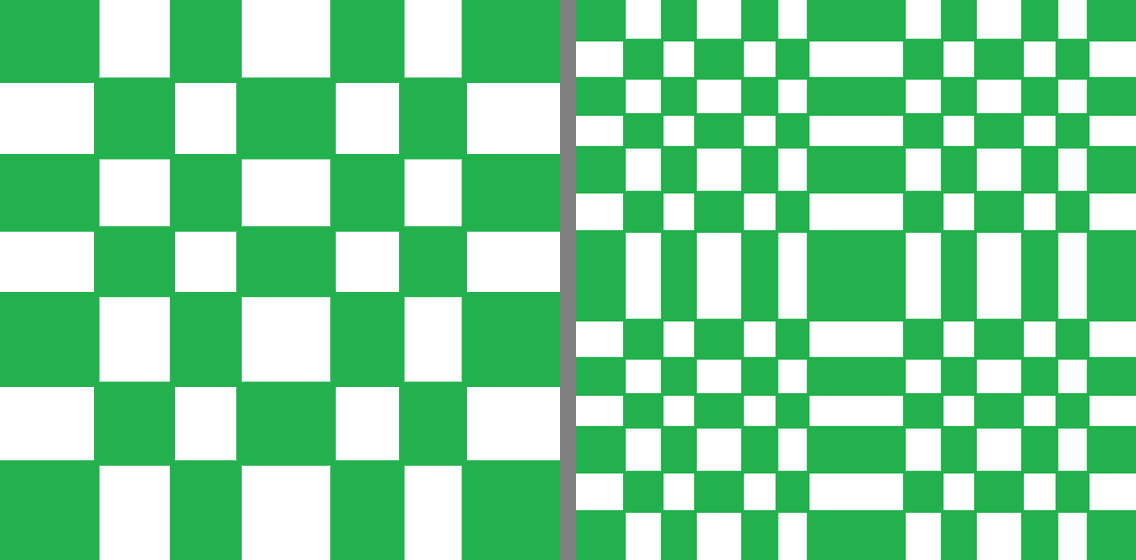
Left, the tile; right, the same tile 2 across and 2 down.
Give the GLSL for this pattern, as a WebGL 1 fragment shader.

```glsl
precision highp float;

uniform vec2 u_resolution;

// Distance to the nearest of six cuts; the sign flips at every cut.
float alternatingBands(float t, vec3 lowCuts, vec3 highCuts) {
  vec3 low = t - lowCuts;
  vec3 high = t - highCuts;
  vec3 nearest = min(abs(low), abs(high));
  vec3 side = sign(low) * sign(high);
  return side.x * side.y * side.z * min(nearest.x, min(nearest.y, nearest.z));
}

void main() {
  vec2 uv = gl_FragCoord.xy / u_resolution;
  float pixel = 1.0 / min(u_resolution.x, u_resolution.y);

  // Uneven columns and rows; the outer cells join across the edges.
  float columns = alternatingBands(uv.x, vec3(0.1729, 0.3079, 0.4268), vec3(0.5947, 0.7176, 0.8291));
  float rows = alternatingBands(uv.y, vec3(0.1732, 0.3138, 0.4740), vec3(0.5911, 0.7201, 0.8568));

  // Odd cells are white, inset by half the green line width.
  float insideOdd = -sign(columns) * sign(rows) * min(abs(columns), abs(rows));
  float white = smoothstep(-0.5 * pixel, 0.5 * pixel, insideOdd - 0.0048);

  vec3 color = mix(vec3(0.133, 0.694, 0.298), vec3(1.0), white);
  gl_FragColor = vec4(color, 1.0);
}
```
